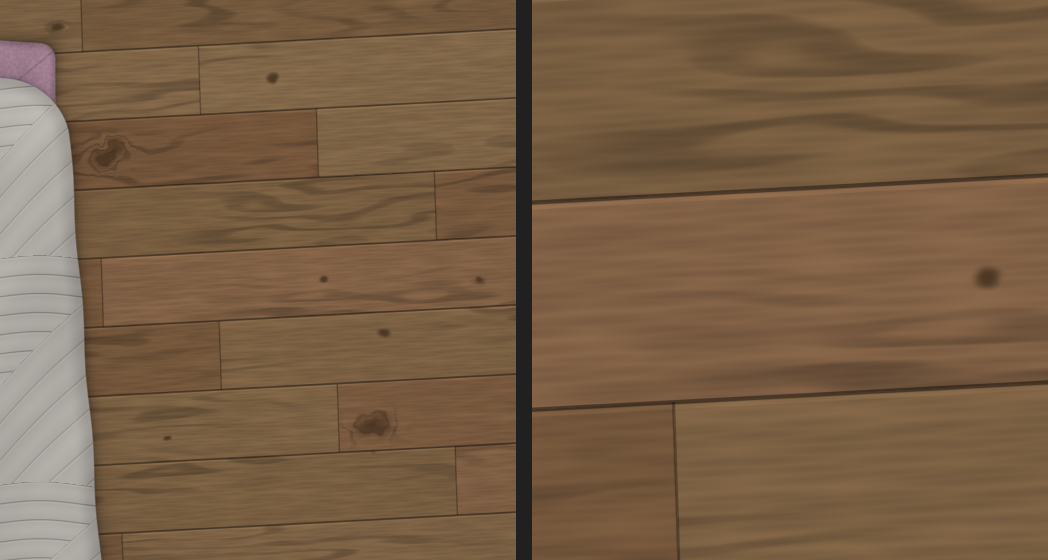
Left: the whole. Right: its middle third, enlarged.
A Shadertoy shader for this texture:

```glsl
#define PLANK vec2(.807, .1233)
#define FIRST_SEAM .1003
#define FIRST_JOINT .1445
#define JOINT_STEP .207
#define SEAM_WIDTH .0011
#define BURL_A vec2(.183, .287)
#define BURL_B vec2(.639, .797)
#define STITCH_PERIOD .404
#define WOOD_DARK vec3(.435, .330, .220)
#define WOOD_LIGHT vec3(.530, .428, .306)
#define SHEET vec3(.675, .662, .640)
#define PINK vec3(.620, .490, .560)

// Lightness and warmth of the left and right plank of each row
const vec2 TONES[18] = vec2[18](
    vec2(.60, .1), vec2(.25, .2), vec2(.65, .2), vec2(.75, .0),
    vec2(.05, .7), vec2(.65, .0), vec2(.35, .0), vec2(.15, .6),
    vec2(.10, .5), vec2(.50, 1.), vec2(.10, .5), vec2(.45, .1),
    vec2(.50, .0), vec2(.25, .8), vec2(.40, .0), vec2(.45, 1.),
    vec2(.20, .6), vec2(.60, .2));

float hash(vec2 p) { return fract(sin(dot(p, vec2(127.1, 311.7))) * 43758.5); }

// Distance to the nearest scattered cell point
float cellular(vec2 p) {
    vec2 cell = floor(p);
    float nearest = 2.;
    for (int j = -1; j <= 1; j++)
        for (int i = -1; i <= 1; i++) {
            vec2 c = cell + vec2(i, j);
            nearest = min(nearest, length(c + vec2(hash(c), hash(c + 41.3)) - p));
        }
    return nearest;
}

// Layered, rotated sines
float waves(vec2 p) {
    float sum = 0., amp = .5;
    for (int i = 0; i < 4; i++) {
        p = mat2(.8, -.6, .6, .8) * p * 1.7 + 1.3;
        sum += amp * sin(p.x + 1.5 * sin(p.y));
        amp *= .6;
    }
    return sum;
}

float line(float d, float width, float px) {
    return 1. - smoothstep(width - px * .5, width + px, abs(d));
}

float knot(vec2 p, float radius) {
    p *= vec2(.75, 1.1) / radius;
    return exp(-dot(p, p));
}

vec3 floorBoards(vec2 q, float px) {
    // Slightly turned floor, rows counted downward
    vec2 b = vec2(q.x - .033 * q.y, q.y + .053 * q.x);
    float across = (b.y - FIRST_SEAM) / PLANK.y + 1.;
    float row = floor(across);
    float along = (b.x - mod(FIRST_JOINT + JOINT_STEP * row, PLANK.x)) / PLANK.x;
    float side = floor(along) + 1.;
    vec2 id = vec2(row, side);
    vec2 local = fract(vec2(along, across)) * PLANK;
    float seed = hash(id + 3.7) * 40.;

    // Knots push the growth rings aside
    vec2 wobble = .008 * vec2(waves(b * 30.), waves(b * 34. + 5.));
    float burls = knot(b - BURL_A + wobble * 1.6, .030) + knot(b - BURL_B + wobble, .034);
    float small = 0.;
    for (float i = 0.; i < 2.; i++) {
        vec2 k = id + 17.3 * (i + 1.);
        vec2 center = vec2(hash(k), .2 + .6 * hash(k + 5.1)) * PLANK;
        float radius = .006 + .007 * hash(k + 9.2);
        small += step(.4, hash(k + 2.6)) * knot(local - center + wobble * .5, radius);
    }
    float phase = 8. * waves(b * vec2(3., 20.) + seed) + b.y * 70. + 16. * burls + 5. * small;
    float rings = smoothstep(.1, 1., sin(phase));
    float figure = smoothstep(-.3, .7, waves(b * vec2(2.2, 10.) + seed + 7.));
    figure = max(figure, min(1., burls * 2.));
    float pores = cellular(b * vec2(15., 190.) + seed);
    float streaks = waves(b * vec2(4., 65.) + seed * 2.);

    vec2 tone = TONES[int(clamp(row, 0., 8.) * 2. + clamp(side, 0., 1.))];
    vec3 wood = mix(WOOD_DARK, WOOD_LIGHT, tone.x) + tone.y * vec3(.018, -.004, .006);
    wood *= 1. - .17 * rings * figure + .035 * streaks + .13 * (pores - .5);
    wood = mix(wood, vec3(.24, .165, .105), .75 * smoothstep(.3, 1.1, burls));
    wood = mix(wood, vec3(.23, .16, .10), .75 * smoothstep(.25, 1., small));

    // Dark gaps with a faint lit edge
    vec2 gap = (fract(vec2(along, across) + .5) - .5) * PLANK;
    wood *= 1. + .10 * line(gap.y - .003, SEAM_WIDTH, px);
    wood *= 1. - .42 * line(gap.y, SEAM_WIDTH, px);
    wood *= 1. - .30 * line(gap.x, SEAM_WIDTH * .7, px);
    return wood * (1.02 - .10 * dot(q - .5, q - .5));
}

vec3 sheetCloth(vec2 q, float edge, float px) {
    // Horizontal stitching that turns into diagonals, period by period
    float y = mod(q.y - .462 + .006 * sin(q.x * 22.), STITCH_PERIOD);
    float slant = q.x + y - .228;
    float level = slant < 0. ? y / .034 : slant / .066;
    float spacing = slant < 0. ? .034 : .047;
    float d = (fract(level + .5) - .5) * spacing;
    float strength = slant < 0. ? .20 : .11;

    float folds = waves(vec2(q.x * 9. + q.y * 5., q.y * 6.));
    float light = 1. + .035 * folds + .07 * exp(-pow((q.y - .19) / .08, 2.));
    light -= .13 * smoothstep(-.035, 0., edge);
    light += .035 * cos(d / spacing * 6.283) * -.5;
    light += .04 * line(d - .0026, .001, px) - strength * line(d, .0007, px);
    return SHEET * light;
}

vec3 pinkCloth(vec2 q, float edge, float px) {
    float fuzz = cellular(q * 150.) - .5;
    float seam = (q.x * .64 + q.y * .77) - .131;
    float light = 1. + .10 * fuzz + .05 * waves(q * 28.);
    light -= .16 * smoothstep(-.014, 0., edge) + .13 * line(seam, .001, px);
    return PINK * light;
}

void mainImage(out vec4 fragColor, in vec2 fragCoord) {
    float px = 1. / iResolution.y;
    vec2 q = fragCoord * px;
    q.y = 1. - q.y;

    // Bed outline: slanted side with an elliptical top corner
    float side = .1237 + .074 * (q.y - .241) + .002 * sin(q.y * 26.);
    float sheet = (length(vec2(q.x / side, max(.241 - q.y, 0.) / .1016)) - 1.) * side;
    vec2 box = abs(q - vec2(0., .168 + .07 * q.x)) - vec2(.099, .096) + .026;
    float pink = length(max(box, 0.)) + min(max(box.x, box.y), 0.) - .026;

    vec3 color = floorBoards(q, px);
    color *= 1. - .30 * exp(-max(min(sheet, pink), 0.) / .010);
    color = mix(color, pinkCloth(q, pink, px), smoothstep(px, -px, pink));
    color *= 1. - .25 * exp(-max(sheet, 0.) / .006) * step(pink, 0.);
    color = mix(color, sheetCloth(q, sheet, px), smoothstep(px, -px, sheet));
    fragColor = vec4(color, 1.);
}
```
